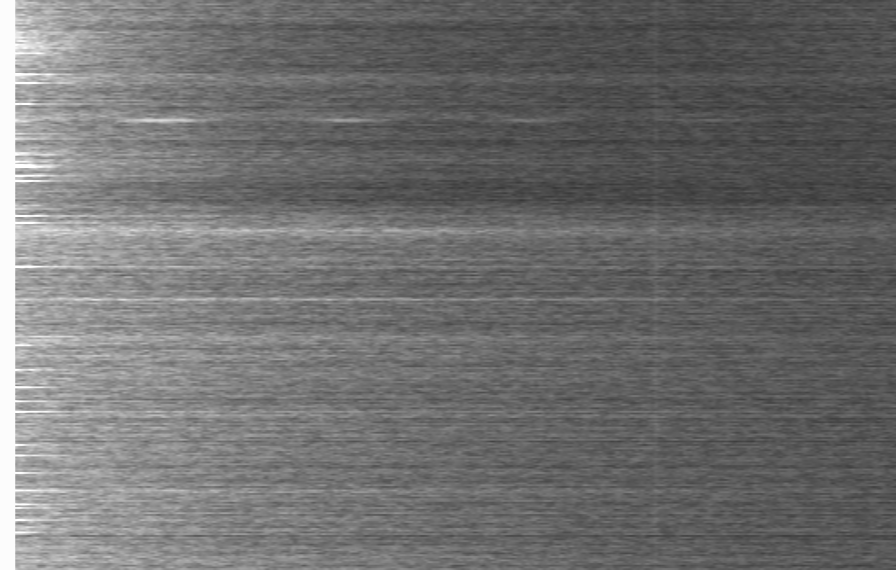
This texture is drawn by a Shadertoy shader. Its source:

```glsl
// Grey brushed streaks: fine horizontal grain fading from a bright left edge to dark right.

float hash(vec2 p) {
    vec3 q = fract(vec3(p.xyx) * 0.1031);
    q += dot(q, q.yzx + 33.33);
    return fract((q.x + q.y) * q.z);
}

// Smooth noise along one axis, from 0 to 1
float lineNoise(float v, float seed) {
    float i = floor(v);
    return mix(hash(vec2(i, seed)), hash(vec2(i + 1.0, seed)), smoothstep(0.0, 1.0, v - i));
}

// Short dashes in one row, shifted at random from row to row
float dashes(float x, float row) {
    float shift = 40.0 * hash(vec2(row, 7.0));
    float coarse = lineNoise(x * 95.0 + shift, row + 11.0);
    float fine = lineNoise(x * 210.0 + shift, row + 523.0);
    return 0.62 * coarse + 0.38 * fine - 0.5;
}

float bump(float v, float centre, float width) {
    float d = (v - centre) / width;
    return exp(-d * d);
}

// Bright threads that start white at the left and return in fading pulses
float threads(float x, float row) {
    float strength = smoothstep(0.87, 1.0, hash(vec2(row, 91.0)));
    float pulse = smoothstep(0.1, 0.9, 0.5 + 0.5 * cos(31.0 * (x - 0.18)));
    return strength * (0.55 * exp(-28.0 * x) + 0.13 * pulse * exp(-3.5 * x));
}

// Everything that changes from row to row
float rowDetail(float x, float row) {
    float tone = 0.15 * (hash(vec2(row, 3.0)) - 0.5);
    float scratch = smoothstep(0.9, 1.0, hash(vec2(row, 57.0)));
    return tone - 0.13 * scratch + 0.4 * dashes(x, row);
}

void mainImage(out vec4 fragColor, in vec2 fragCoord) {
    vec2 uv = fragCoord / iResolution.xy;
    float x = uv.x - 0.017;
    float depth = 1.0 - uv.y;

    // Overall fall-off, darker in the upper third
    float upper = 0.275 + 0.40 * exp(-3.8 * max(x, 0.0));
    float lower = 0.295 + 0.37 * exp(-2.2 * max(x, 0.0));
    float grey = mix(upper, lower, smoothstep(0.345, 0.37, depth));

    // Broad bands from layered sines and a few soft ridges
    float fade = 1.0 - 0.75 * smoothstep(0.3, 0.95, x);
    float bands = 0.018 * sin(depth * 43.0 + 1.0) + 0.016 * sin(depth * 97.0)
                + 0.014 * sin(depth * 181.0 + 2.0);
    bands += 0.045 * bump(depth, 0.40, 0.035) - 0.06 * bump(depth, 0.335, 0.03);
    bands += 0.03 * bump(depth, 0.63, 0.02) + 0.04 * bump(depth, 0.98, 0.03);
    bands += 0.12 * bump(depth, 0.405, 0.003) + 0.14 * bump(depth, 0.525, 0.003);
    grey += bands * fade;
    grey += 0.25 * bump(depth, 0.075, 0.04) * exp(-18.0 * max(x, 0.0));
    grey += 0.04 * bump(depth, 0.06, 0.09) * smoothstep(0.75, 1.0, x);

    // Fine rows, blended softly between neighbours
    float v = uv.y * 326.0 - 0.5;
    float row = floor(v + 0.001);
    float blend = smoothstep(0.0, 1.0, v - row);
    float detail = mix(rowDetail(x, row), rowDetail(x, row + 1.0), blend);
    grey *= 1.0 + detail * 1.1;
    grey += mix(threads(x, row), threads(x, row + 1.0), blend);

    // One strong pulsing thread and a faint upright seam
    float pulses = pow(0.5 + 0.5 * cos(31.0 * (x - 0.17)), 2.0);
    grey += 0.45 * bump(depth, 0.212, 0.004) * exp(-2.2 * max(x, 0.0)) * pulses;
    grey += 0.025 * bump(uv.x, 0.732, 0.003);

    // White margin at the left
    float edge = 0.75 / iResolution.x;
    grey = mix(0.99, clamp(grey, 0.0, 1.0), smoothstep(-edge, edge, x));
    fragColor = vec4(vec3(grey), 1.0);
}
```
